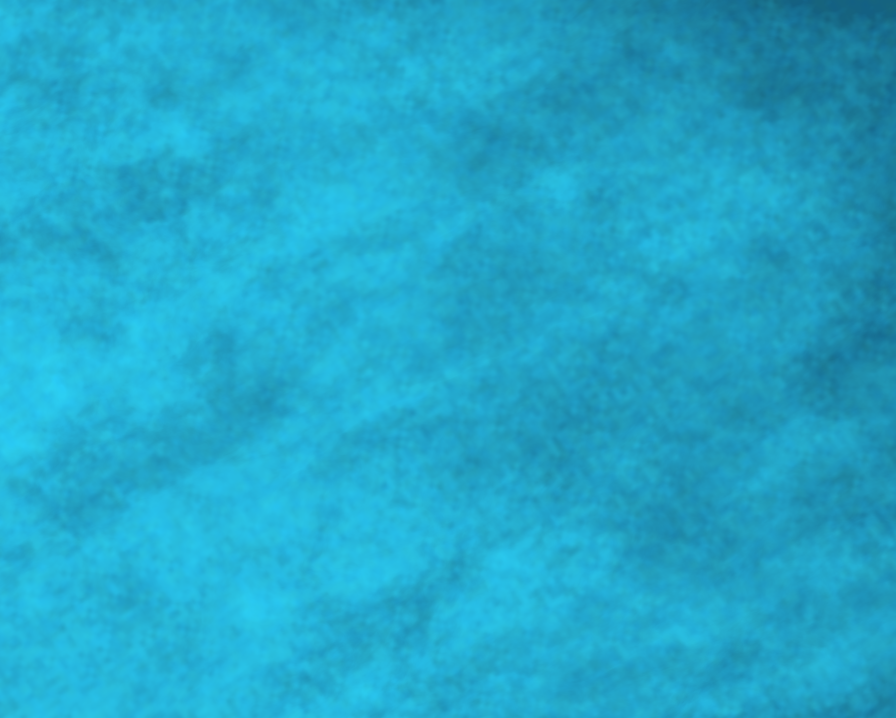
Reproduce this texture procedurally as a Shadertoy shader.

```glsl
// Cloudy turquoise water: soft diagonal billows, ragged wisps and faint bright
// creases over a light falloff from the left to a dark upper right corner.
// Built from warped, stretched value noise with a fine colour mottle on top.

#define DEEP_COLOR vec3(0.080, 0.385, 0.505)
#define LIT_COLOR vec3(0.163, 0.775, 0.918)
#define CLOUD_SCALE vec2(3.2, 6.2)
#define CLOUD_ANGLE 0.46
#define CLOUD_CONTRAST 0.66
#define WARP_AMOUNT 1.2
#define WISP_SCALE 17.0
#define WISP_STRENGTH 0.42
#define CREASE_STRENGTH 0.13
#define GRAIN_SCALE 112.0
#define GRAIN_STRENGTH 0.155
#define TINT_STRENGTH 0.020

float hash(vec2 p) {
    return fract(sin(dot(p, vec2(127.1, 311.7))) * 43758.5453);
}

mat2 rotation(float angle) {
    float c = cos(angle), s = sin(angle);
    return mat2(c, -s, s, c);
}

float valueNoise(vec2 p) {
    vec2 cell = floor(p), f = fract(p);
    f = f * f * (3.0 - 2.0 * f);
    float low = mix(hash(cell), hash(cell + vec2(1.0, 0.0)), f.x);
    float high = mix(hash(cell + vec2(0.0, 1.0)), hash(cell + vec2(1.0)), f.x);
    return mix(low, high, f.y);
}

// Fractal noise, centred on zero
float fbm(vec2 p) {
    float sum = 0.0, amplitude = 0.5;
    mat2 turn = rotation(0.35);
    for (int i = 0; i < 6; i++) {
        sum += amplitude * (valueNoise(p) - 0.5);
        p = turn * p * 2.03 + vec2(17.3, 9.1);
        amplitude *= 0.56;
    }
    return sum;
}

// Broad light: bright at the left, dark at the right and in the top corner
float falloff(vec2 p, float aspect) {
    float x = p.x / aspect;
    float light = 0.94 - 0.32 * x - 0.20 * x * x - 0.09 * p.y;
    float corner = length((p - vec2(aspect, 1.0)) * vec2(1.0, 1.6));
    light -= 0.25 * (1.0 - smoothstep(0.0, 0.5, corner));
    return light - 0.10 * smoothstep(0.96, 1.0, p.y);
}

void mainImage(out vec4 fragColor, in vec2 fragCoord) {
    vec2 p = fragCoord / iResolution.y;
    float aspect = iResolution.x / iResolution.y;

    // Billows stretched along a rising diagonal and bent by a second noise
    vec2 q = rotation(CLOUD_ANGLE) * p * CLOUD_SCALE;
    vec2 warp = vec2(fbm(q * 0.7 + 3.7), fbm(q * 0.7 + 21.4));
    vec2 flow = q + WARP_AMOUNT * warp;
    float cloud = fbm(flow + 12.6);

    // Small ragged wisps with little direction, stronger in some areas
    float wisp = fbm(p * WISP_SCALE * vec2(0.85, 1.1) + 2.0 * warp + 57.0);
    wisp *= 0.5 + valueNoise(p * 4.0 + 8.0);

    // Thin bright creases, broken up by patches
    float ridge = 1.0 - abs(2.0 * valueNoise(flow * 0.8 + 31.0) - 1.0);
    float patches = smoothstep(0.4, 0.75, valueNoise(q * 1.1 + 44.0));
    float crease = pow(ridge, 8.0) * patches;

    // Fine mottle in light and tint, turned to hide the noise lattice
    vec2 grainPoint = rotation(0.6) * p * GRAIN_SCALE;
    float grain = valueNoise(grainPoint) - 0.5;
    grain += 0.8 * (valueNoise(p * GRAIN_SCALE * 0.5 + 13.0) - 0.5);
    grain *= 0.7 + 0.6 * valueNoise(p * 9.0 + 5.0);
    float tint = valueNoise(grainPoint * 0.7 + 71.0) - 0.5;

    // Clouds fade a little towards the dark side
    float contrast = mix(1.1, 0.8, p.x / aspect);
    float light = CLOUD_CONTRAST * cloud + WISP_STRENGTH * wisp;
    light = falloff(p, aspect) + contrast * light;
    light += CREASE_STRENGTH * crease + GRAIN_STRENGTH * grain;
    light -= 0.35 * max(light - 0.88, 0.0);

    vec3 color = mix(DEEP_COLOR, LIT_COLOR, clamp(light, 0.0, 1.08));
    color += TINT_STRENGTH * tint * vec3(0.8, 0.9, -1.6);
    fragColor = vec4(color, 1.0);
}
```
